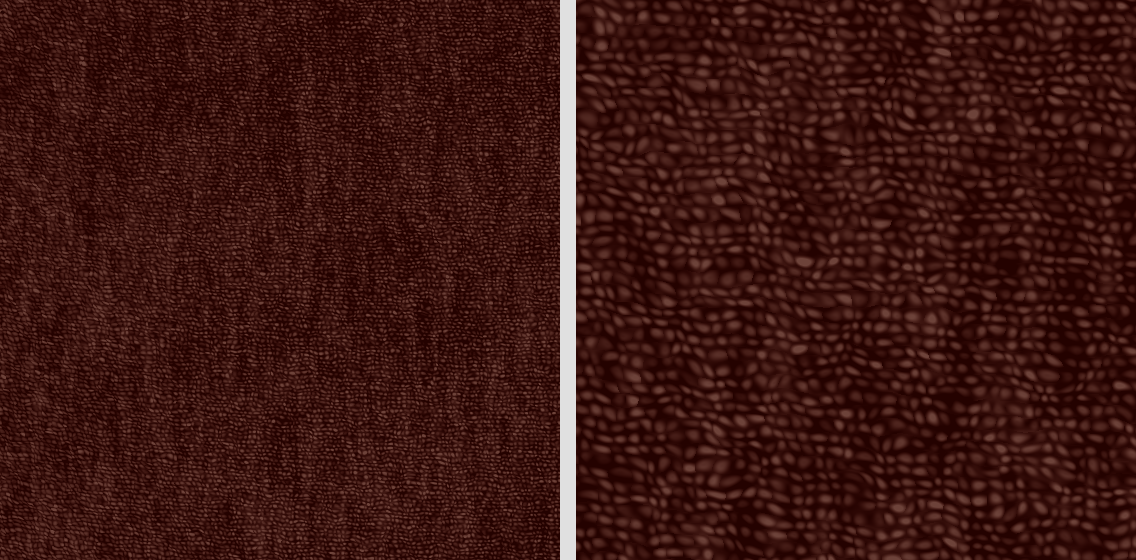
Left: the whole. Right: its middle third, enlarged.
This texture is drawn by a Shadertoy shader. Its source:

```glsl
// Dark russet plain-weave cloth: staggered rows of small, uneven thread beads,
// bent by slow noise, softer and slanted at the left, with narrow broken
// vertical yarn streaks and cloudy patches laid over the weave.

vec2 hash2(vec2 p) {
    vec3 q = fract(p.xyx * vec3(0.1031, 0.1030, 0.0973));
    q += dot(q, q.yzx + 33.33);
    return fract((q.xx + q.yz) * q.zy);
}

float gradientAt(vec2 corner, vec2 offset) {
    return dot(hash2(corner + 57.0) * 2.0 - 1.0, offset);
}

float gradientNoise(vec2 p) {
    vec2 i = floor(p), f = p - i;
    vec2 u = f * f * f * (f * (f * 6.0 - 15.0) + 10.0);
    vec2 e = vec2(1.0, 0.0);
    return mix(mix(gradientAt(i, f), gradientAt(i + e, f - e), u.x),
               mix(gradientAt(i + e.yx, f - e.yx), gradientAt(i + 1.0, f - 1.0), u.x), u.y);
}

// Brightness of the woven beads; softness stretches and blurs them
float weave(vec2 uv, float softness) {
    float away = 1.0 - uv.x;
    vec2 q = vec2(112.0 * (uv.x + 0.05 * uv.x * uv.x),
                  132.0 * (uv.y - 0.06 * away * away));
    q += 0.9 * vec2(gradientNoise(uv * 31.0), gradientNoise(uv * 24.0 + 40.0));
    q += 0.6 * vec2(gradientNoise(q * 0.6 + 25.0), gradientNoise(q * 0.5 + 9.0));

    // Alternate rows shift by about half a thread
    float row = floor(q.y);
    q.x += 0.5 * mod(row, 2.0) + 0.5 * hash2(vec2(row, 3.0)).x;
    vec2 cell = vec2(floor(q.x), row);
    vec2 rnd = hash2(cell + 11.0);
    vec2 shape = hash2(cell + 83.0);

    // Each bead is off-centre, tilted and of its own length
    vec2 d = fract(q) - 0.5 - 0.2 * (shape - 0.5);
    d.y += 0.25 * d.x * (0.4 + softness);
    d *= vec2(mix(1.05, 0.65, max(shape.x, softness) * rnd.y), 1.1);
    float bead = smoothstep(0.56 + 0.1 * softness, 0.1, length(d));
    float fibre = 0.55 * gradientNoise(q * vec2(0.9, 1.5) + 70.0);
    float glint = 0.4 * pow(rnd.y, 7.0);
    return bead * (0.42 + 0.62 * rnd.x + glint) + fibre;
}

void mainImage(out vec4 fragColor, in vec2 fragCoord) {
    vec2 uv = fragCoord / iResolution.y;
    float softness = smoothstep(0.55, 0.0, uv.x);
    float tone = 0.10 + weave(uv, softness) * mix(1.0, 0.9, softness);

    // Broken yarns: single threads, then thicker bundles
    vec2 yarn = uv + vec2(0.006 * gradientNoise(uv * 6.0), 0.0);
    tone += 0.34 * gradientNoise(yarn * vec2(105.0, 19.0));
    tone += 0.30 * gradientNoise(yarn * vec2(52.0, 8.0) + 20.0);
    tone += 0.20 * gradientNoise(yarn * vec2(23.0, 3.0) + 63.0);

    // Short weft dashes and cloudy patches
    tone += 0.22 * gradientNoise(uv * vec2(38.0, 62.0) + 17.0);
    tone += 0.20 * gradientNoise(uv * vec2(13.0, 9.0) + 31.0);
    tone += 0.18 * gradientNoise(uv * vec2(4.0, 3.0) + 5.0);

    // Faint falloff towards the left and the top
    tone -= 0.04 * softness + 0.05 * smoothstep(0.6, 1.0, uv.y);
    tone = clamp(tone, 0.0, 1.25);

    vec3 shadow = vec3(0.14, 0.008, 0.0);
    vec3 highlight = vec3(0.37, 0.205, 0.175);
    vec3 colour = mix(shadow, highlight, pow(vec3(tone), vec3(1.0, 1.15, 1.2)));
    fragColor = vec4(colour, 1.0);
}
```
